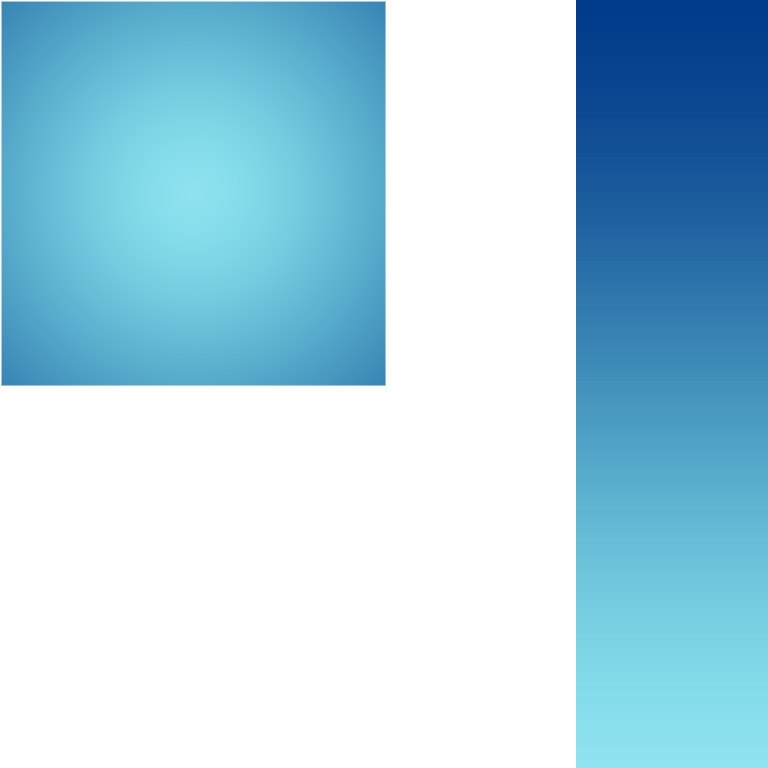
This background is drawn by a Shadertoy shader. Its source:

```glsl
#define PAPER vec3(1.0)
#define DEEP_BLUE vec3(0.0, 0.235, 0.541)
#define PALE_AQUA vec3(0.565, 0.886, 0.937)
#define RAMP_EASE vec3(0.35, 0.8, 0.65)
#define RAMP_POWER vec3(1.12, 0.97, 1.03)
#define TILE_CENTER vec2(0.252, 0.748)
#define TILE_HALF 0.25
#define TILE_FALLOFF 1.58
#define STRIP_LEFT 0.75

// Deep blue at 0, pale aqua at 1, with separate easing per channel
vec3 waterRamp(float t) {
    t = clamp(t, 0.0, 1.0);
    vec3 eased = mix(vec3(t), vec3(smoothstep(0.0, 1.0, t)), RAMP_EASE);
    return mix(DEEP_BLUE, PALE_AQUA, pow(eased, RAMP_POWER));
}

// Coverage of a shape from its signed distance
float coverage(float dist, float pixel) {
    return clamp(0.5 - dist / pixel, 0.0, 1.0);
}

void mainImage(out vec4 fragColor, in vec2 fragCoord) {
    vec2 uv = fragCoord / iResolution.xy;
    float pixel = 1.0 / min(iResolution.x, iResolution.y);
    vec3 color = PAPER;

    // Square tile with a radial glow
    vec2 offset = uv - TILE_CENTER;
    vec2 reach = abs(offset) - TILE_HALF;
    float tileDist = max(reach.x, reach.y);
    vec3 glow = waterRamp(1.0 - TILE_FALLOFF * length(offset));
    color = mix(color, glow, coverage(tileDist, pixel));

    // Vertical strip, darkening upward
    vec3 strip = waterRamp(1.0 - uv.y);
    color = mix(color, strip, coverage(STRIP_LEFT - uv.x, pixel));

    fragColor = vec4(color, 1.0);
}
```
